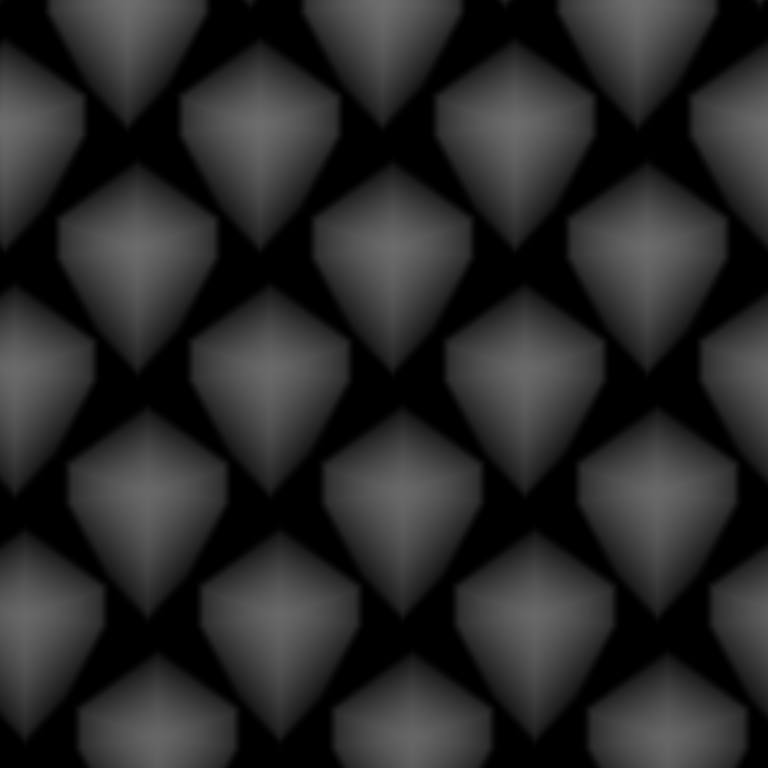
Write a three.js fragment shader that draws this pattern.

```glsl
// Sheared lattice of dark, kite-like scales that glow grey at the heart.
// Each scale is a faceted gauge for its tone, cut by a convex outline whose
// edge fades to black; neighbouring rows are merged with max.

varying vec2 vUv;

// Lattice, in canvas units
const vec2  PITCH      = vec2(0.332, 0.1596); // column and row spacing
const float ROW_SHIFT  = 0.1595;              // sideways step per row upward
const vec2  ORIGIN     = vec2(0.3516, 0.518); // heart of one scale

// Outline: outward normal and distance from the heart of each edge
const vec3  TOP_EDGE   = vec3(0.585, 0.811, 0.1003);
const vec3  SIDE_EDGE  = vec3(1.0, 0.0, 0.112);
const vec3  FLANK_EDGE = vec3(0.882, -0.471, 0.1061);
const vec3  TIP_EDGE   = vec3(0.722, -0.692, 0.1216);
const float EDGE_FADE  = 0.016;

// Facet slopes across and up
const vec2  TOP_FACET  = vec2(4.22, 7.68);
const vec2  SIDE_FACET = vec2(6.68, 0.0);
const vec2  LOW_FACET  = vec2(6.14, -4.8);

// Tone
const vec3  HEART_COLOR = vec3(0.42);
const float FALLOFF     = 1.09;
const float CURVE       = 1.5;
const float LOW_LIGHT   = 0.95;  // light at the foot of the canvas
const float HIGH_LIGHT  = 1.02;  // light at the head

// Depth inside one edge, positive within the scale
float edgeDepth(vec2 p, vec3 edge) {
  return edge.z - dot(p, edge.xy);
}

// Brightness of a scale at p, measured from its heart
float scaleTone(vec2 p) {
  p.x = abs(p.x);
  float gauge = max(dot(p, SIDE_FACET), max(dot(p, TOP_FACET), dot(p, LOW_FACET)));
  float tone = max(1.0 - FALLOFF * pow(max(gauge, 0.0), CURVE), 0.0);
  float depth = min(min(edgeDepth(p, TOP_EDGE), edgeDepth(p, SIDE_EDGE)),
                    min(edgeDepth(p, FLANK_EDGE), edgeDepth(p, TIP_EDGE)));
  return tone * smoothstep(0.0, EDGE_FADE, depth);
}

void main() {
  vec2 p = vUv - ORIGIN;
  float nearestRow = floor(p.y / PITCH.y + 0.5);
  float tone = 0.0;

  // Nearest scale in this row and the rows above and below
  for (int i = -1; i <= 1; i++) {
    float row = nearestRow + float(i);
    vec2 local = p - row * vec2(ROW_SHIFT, PITCH.y);
    local.x -= PITCH.x * floor(local.x / PITCH.x + 0.5);
    tone = max(tone, scaleTone(local));
  }

  float light = mix(LOW_LIGHT, HIGH_LIGHT, vUv.y);
  gl_FragColor = vec4(HEART_COLOR * tone * light, 1.0);
}
```
